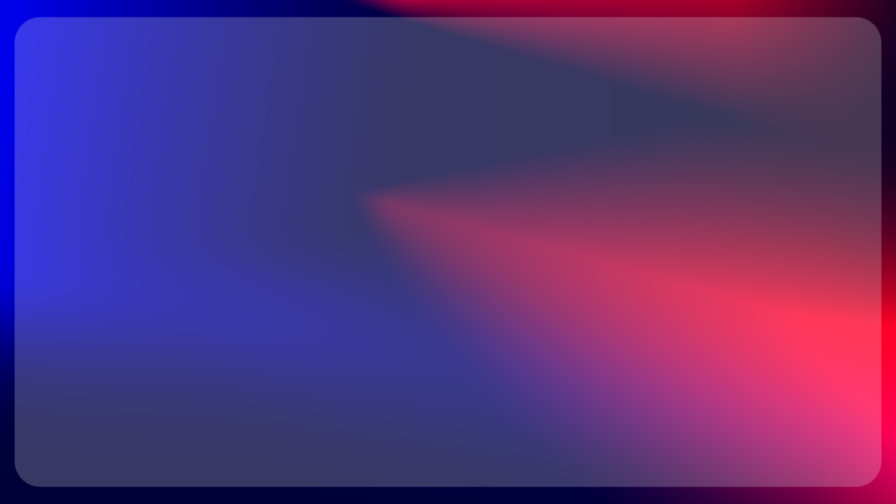
This background is drawn by a Shadertoy shader. Its source:

```glsl
// Frosted rounded panel over a dark backdrop lit by a blue side glow, a slanted
// blue streak and two red light fans. Each glow is a formula over angle or
// distance; the panel blends white over the backdrop through a rounded box.

#define FAN_APEX vec2(0.688, 0.380)
#define TOP_APEX vec2(0.665, 0.0)
#define FAN_UPPER -0.20
#define FAN_RIDGE 0.27
#define FAN_LOWER_NEAR 1.22
#define FAN_LOWER_FAR 0.82
#define STREAK_START 0.514
#define STREAK_SLOPE 0.22
#define PANEL_MARGIN vec2(0.029, 0.034)
#define PANEL_RADIUS 0.051
#define PANEL_WHITE 0.22

// Signed distance to a box with rounded corners
float roundedBox(vec2 p, vec2 halfSize, float radius) {
    vec2 q = abs(p) - halfSize + radius;
    return length(max(q, 0.0)) + min(max(q.x, q.y), 0.0) - radius;
}

// Red fan that opens to the right and brightens with distance
float mainFan(vec2 p) {
    vec2 d = p - FAN_APEX;
    float reach = length(d);
    float angle = atan(d.y, d.x);
    float rise = clamp((angle - FAN_UPPER) / (FAN_RIDGE - FAN_UPPER), 0.0, 1.0);
    float above = pow(rise, 1.0 + 0.9 * reach * reach * reach);
    float lower = mix(FAN_LOWER_NEAR, FAN_LOWER_FAR, clamp(reach / 1.1, 0.0, 1.0));
    float below = 1.0 - smoothstep(FAN_RIDGE, lower, angle);
    return above * below * (0.25 + 0.8 * reach) * smoothstep(0.0, 0.10, reach);
}

// Dimmer red fan along the top edge, fading to the right
float topFan(vec2 p) {
    vec2 d = p - TOP_APEX;
    float slope = d.y / max(d.x, 0.001);
    float fade = clamp((1.86 - p.x) / 0.4, 0.0, 1.0);
    return 0.65 * clamp(1.0 - slope / 0.3, 0.0, 1.0) * fade
         * smoothstep(0.0, 0.15, d.x);
}

// Blue side glow joined smoothly with the slanted streak
float blueGlow(vec2 p) {
    float offset = p.y - STREAK_START - STREAK_SLOPE * p.x;
    float under = max(offset, 0.0);
    float across = (p.x + 0.15 * (p.y - 0.23)) / 0.85;
    float side = 0.70 * pow(clamp(1.0 - across, 0.0, 1.0), 1.3);
    side *= exp(-under * under / 0.038);
    float streak = mix(0.34, 0.20, smoothstep(0.4, 1.0, p.x));
    streak *= exp(-offset * offset / 0.026);
    return pow(pow(side, 4.0) + pow(streak, 4.0), 0.25);
}

void mainImage(out vec4 fragColor, in vec2 fragCoord) {
    // Height is one unit; y runs downward from the top edge
    vec2 size = vec2(iResolution.x / iResolution.y, 1.0);
    vec2 p = fragCoord / iResolution.y;
    p.y = 1.0 - p.y;

    // Backdrop
    float night = mix(0.22, 0.14, smoothstep(0.9, 1.8, p.x));
    float red = mainFan(p) + topFan(p);
    vec3 color = vec3(red, 0.0, night + blueGlow(p));
    color = clamp(color, 0.0, 1.0);

    // Frosted panel
    float edge = roundedBox(p - 0.5 * size, 0.5 * size - PANEL_MARGIN, PANEL_RADIUS);
    float pixel = 1.0 / iResolution.y;
    float panel = 1.0 - smoothstep(-pixel, pixel, edge);
    color = mix(color, vec3(1.0), PANEL_WHITE * panel);

    fragColor = vec4(color, 1.0);
}
```
